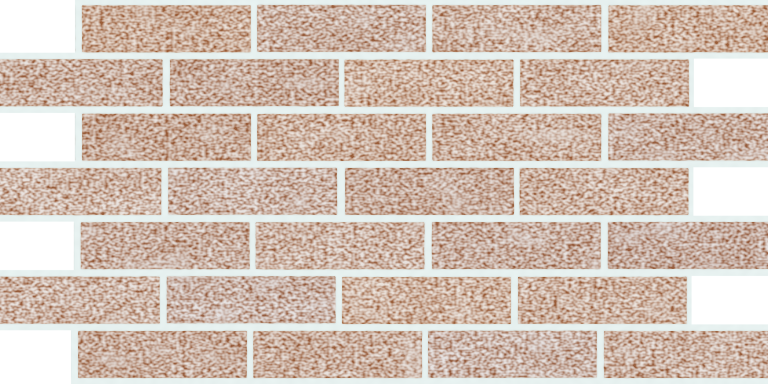
Reproduce this texture procedurally as a Shadertoy shader.

```glsl
// Seven courses of speckled pink brick in running bond, with pale joints and toothed white ends.

const vec2 PITCH = vec2(0.4573, 0.1415);       // brick plus joint; canvas height = 1
const vec2 FIRST_CENTER = vec2(0.4323, 0.0742);
const vec2 HALF_BRICK = vec2(0.2198, 0.0611);
const float LAST_ROW = 6.0;
const float LEFT_END = 0.1953;
const float RIGHT_END = 1.807;

const vec3 MORTAR = vec3(0.905, 0.945, 0.94);
const vec3 BLANK = vec3(1.0);
const vec3 PALE_CLAY = vec3(0.875, 0.825, 0.795);
const vec3 RUST = vec3(0.63, 0.42, 0.30);
const vec3 HAZE = vec3(0.89, 0.87, 0.86);

vec2 hash2(vec2 p) {
    vec3 q = fract(p.xyx * vec3(0.1031, 0.1030, 0.0973));
    q += dot(q, q.yzx + 33.33);
    return fract((q.xx + q.yz) * q.zy);
}

vec2 gradientAt(vec2 cell) {
    float angle = 6.28318 * hash2(cell).x;
    return vec2(cos(angle), sin(angle));
}

float gradientNoise(vec2 p) {
    vec2 i = floor(p), f = p - i;
    vec2 w = f * f * f * (f * (f * 6.0 - 15.0) + 10.0);
    vec2 e = vec2(0.0, 1.0);
    float bottom = mix(dot(gradientAt(i), f),
                       dot(gradientAt(i + e.yx), f - e.yx), w.x);
    float top = mix(dot(gradientAt(i + e.xy), f - e.xy),
                    dot(gradientAt(i + e.yy), f - e.yy), w.x);
    return mix(bottom, top, w.y);
}

float roundedBox(vec2 p, vec2 halfSize, float radius) {
    vec2 q = abs(p) - halfSize + radius;
    return length(max(q, 0.0)) + min(max(q.x, q.y), 0.0) - radius;
}

float coverage(float dist, float pixel) {
    return 1.0 - smoothstep(-0.7 * pixel, 0.7 * pixel, dist);
}

// Fired face: fine rust flecks, broad clouds, a hazy bloom and a warmer rim
vec3 brickColor(vec2 p, vec2 seed, float dist) {
    vec2 q = p + seed * 7.0;
    float flecks = gradientNoise(q * vec2(105.0, 150.0))
                 + 0.65 * gradientNoise(q.yx * vec2(88.0, 62.0) + 31.7);
    float clouds = gradientNoise(q * vec2(7.0, 14.0));
    float bloom = smoothstep(0.1, 0.6, gradientNoise(q * vec2(9.0, 16.0) + 53.0));
    float rim = smoothstep(-0.007, 0.0, dist);

    float rust = 0.33 + 0.95 * flecks + 0.4 * flecks * flecks
               + 0.15 * clouds + 0.12 * (seed.x - 0.5) + 0.12 * rim;
    vec3 color = mix(PALE_CLAY, RUST, clamp(rust, -0.15, 1.15));
    color = mix(color, HAZE, 0.4 * bloom);
    return color + vec3(0.02, 0.0, -0.03) * (seed.y - 0.5 + 0.5 * rim);
}

void mainImage(out vec4 fragColor, in vec2 fragCoord) {
    vec2 uv = fragCoord / iResolution.xy;
    vec2 p = vec2(2.0 * uv.x, 1.0 - uv.y);     // rows count downward
    float pixel = 1.0 / iResolution.y;

    // Course and brick lookup; the lowest courses slip slightly left
    float row = clamp(floor((p.y - FIRST_CENTER.y) / PITCH.y + 0.5), 0.0, LAST_ROW);
    float odd = mod(row, 2.0);
    p.x += 0.0104 * pow(row / LAST_ROW, 3.0);
    float column = floor((p.x - FIRST_CENTER.x) / PITCH.x + 0.5 - 0.5 * odd);
    vec2 center = FIRST_CENTER + vec2(column + 0.5 * odd, row) * PITCH;
    vec2 local = p - center;
    vec2 seed = hash2(vec2(column, row) + 17.0);

    // Alternate courses stop short at opposite ends
    float endDist = odd < 0.5 ? LEFT_END - p.x : p.x - RIGHT_END;
    float outside = coverage(-endDist, pixel);
    float lastCenter = FIRST_CENTER.y + LAST_ROW * PITCH.y;
    bool border = p.y < FIRST_CENTER.y || p.y > lastCenter;
    float gapY = border ? 0.0 : abs(local.y);
    float blank = outside * coverage(gapY - HALF_BRICK.y - 0.002, pixel);

    // Slightly uneven brick outline
    vec2 jitter = (seed - 0.5) * vec2(0.004, 0.002);
    float dist = roundedBox(local - jitter, HALF_BRICK, 0.003);
    dist += 0.0012 * gradientNoise(p * 60.0 + seed * 9.0);

    vec3 color = MORTAR + 0.015 * gradientNoise(p * 45.0);
    color -= 0.03 * (1.0 - smoothstep(0.0, 0.005, dist)) * (1.0 - outside);
    vec3 face = brickColor(local, seed, dist);
    color = mix(color, face, coverage(dist, pixel) * (1.0 - outside));
    color = mix(color, BLANK, blank);
    fragColor = vec4(clamp(color, 0.0, 1.0), 1.0);
}
```
